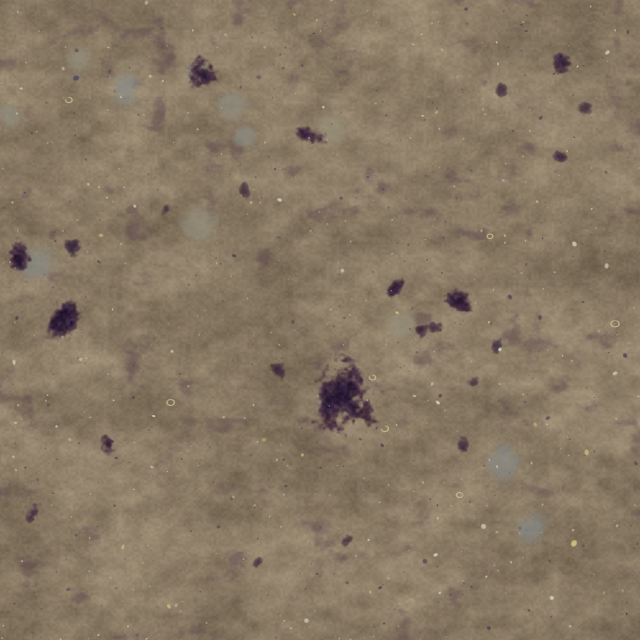
Write a Shadertoy shader that draws this texture.

```glsl
// Worn olive-brown ground with ragged violet stains, pale blue clouds and tiny grit.
// Layered value noise makes the mottling; stains, clouds and rings are scattered
// by hashed loops, and the grit by jittered grids.

float hash(vec2 p) {
    return fract(sin(dot(p, vec2(127.1, 311.7))) * 43758.5453);
}

vec2 hash2(vec2 p) {
    return vec2(hash(p), hash(p + 57.3));
}

float noise(vec2 p) {
    vec2 i = floor(p), f = fract(p);
    f = f * f * (3.0 - 2.0 * f);
    return mix(mix(hash(i), hash(i + vec2(1, 0)), f.x),
               mix(hash(i + vec2(0, 1)), hash(i + vec2(1, 1)), f.x), f.y);
}

float fbm(vec2 p) {
    float sum = 0.0, amp = 0.5;
    for (int i = 0; i < 5; i++) {
        sum += amp * noise(p);
        p = p * 2.03 + vec2(17.2, 9.4);
        amp *= 0.5;
    }
    return sum / 0.97;
}

// Coverage of one irregular grain per grid cell; only the share "keep" of cells is filled
float grit(vec2 p, float cells, float keep, float seed) {
    vec2 g = p * cells, id = floor(g) + seed;
    vec2 d = fract(g) - 0.5 - (hash2(id) - 0.5) * 0.7;
    float angle = 6.283 * hash(id + 3.1);
    d = mat2(cos(angle), -sin(angle), sin(angle), cos(angle)) * d;
    d.y *= 1.0 + 0.7 * hash(id + 8.7);
    float size = mix(0.035, 0.12, pow(hash(id + 5.9), 3.0));
    float soft = 0.02 + 0.6 * cells / iResolution.y;
    float cover = 1.0 - smoothstep(size - soft, size + soft, length(d));
    return cover * step(hash(id + 21.7), keep) * mix(0.45, 1.0, hash(id + 31.3));
}

void mainImage(out vec4 fragColor, in vec2 fragCoord) {
    vec2 p = fragCoord / iResolution.y;
    float coarse = fbm(p * vec2(9.0, 14.0));
    float fine = fbm(p * vec2(38.0, 50.0) + 40.0);
    float grain = noise(p * 250.0);

    // Mottled ground
    vec3 color = vec3(0.54, 0.48, 0.395);
    color += vec3(1.0, 0.98, 0.85) * ((coarse - 0.5) * 0.19 + (fine - 0.5) * 0.15 + (grain - 0.5) * 0.05);

    // Faint violet smudges
    float smudge = smoothstep(0.62, 0.85, fbm(p * vec2(24.0, 30.0) + 90.0));
    color = mix(color, vec3(0.36, 0.28, 0.30), 0.5 * smudge);

    // Pale blue-grey clouds
    for (int i = 0; i < 13; i++) {
        vec2 id = vec2(float(i), 4.0);
        float radius = mix(0.018, 0.034, hash(id + 6.0));
        float d = length(p - hash2(id)) / radius + (fine - 0.5) * 1.1;
        float cover = 1.0 - smoothstep(0.35, 1.15, d);
        vec3 cloud = mix(vec3(0.62, 0.59, 0.50), vec3(0.50, 0.54, 0.56), hash(id + 9.0));
        color = mix(color, cloud, 0.6 * cover);
    }

    // Ragged violet stains, from one large and dark to many small and faint
    float ragged = (fbm(p * 45.0 + 11.0) - 0.5) * 1.5 + (noise(p * 170.0) - 0.5) * 0.45;
    for (int i = 0; i < 24; i++) {
        vec2 id = vec2(float(i), 27.0);
        float radius = 0.047 * inversesqrt(float(i) + 1.0);
        vec2 d = p - hash2(id);
        float angle = 3.14 * hash(id + 2.0);
        d = mat2(cos(angle), -sin(angle), sin(angle), cos(angle)) * d;
        d.y *= mix(1.0, 1.7, hash(id + 7.0));
        float edge = length(d) / radius + ragged;
        float cover = 1.0 - smoothstep(0.65, 1.15, edge);
        float depth = 1.0 - smoothstep(0.1, 1.0, edge);
        vec3 stain = mix(vec3(0.34, 0.24, 0.28), vec3(0.15, 0.09, 0.20), depth);
        stain += (grain - 0.5) * vec3(0.09, 0.07, 0.12);
        float strength = mix(0.97, 0.6, smoothstep(0.0, 20.0, float(i)));
        color = mix(color, stain, cover * strength);
    }

    // Dark and blue-violet grit
    color = mix(color, vec3(0.29, 0.21, 0.28), 0.75 * grit(p, 31.0, 0.2, 13.0));
    color = mix(color, vec3(0.32, 0.25, 0.28), 0.6 * grit(p + 0.37, 58.0, 0.14, 71.0));
    color = mix(color, vec3(0.22, 0.19, 0.40), 0.8 * grit(p + 0.11, 23.0, 0.05, 37.0));

    // Cream and white grit
    color = mix(color, vec3(0.80, 0.79, 0.70), grit(p + 0.23, 29.0, 0.16, 5.0));
    color = mix(color, vec3(0.78, 0.75, 0.62), 0.9 * grit(p + 0.61, 53.0, 0.10, 43.0));
    color = mix(color, vec3(0.82, 0.76, 0.50), grit(p + 0.83, 19.0, 0.07, 83.0));

    // Small broken cream rings
    for (int i = 0; i < 7; i++) {
        vec2 id = vec2(float(i), 63.0);
        vec2 d = p - hash2(id);
        d.y *= 1.25;
        float radius = mix(0.004, 0.007, hash(id + 5.0));
        float band = abs(length(d) - radius);
        float soft = 0.0004 + 0.6 / iResolution.y;
        float cover = 1.0 - smoothstep(0.001 - soft, 0.001 + soft, band);
        float turn = dot(normalize(d + 1e-5), normalize(hash2(id + 8.0) - 0.5));
        cover *= smoothstep(-0.9, 0.1, turn + hash(id + 12.0));
        color = mix(color, vec3(0.80, 0.77, 0.58), 0.85 * cover);
    }

    fragColor = vec4(clamp(color, 0.0, 1.0), 1.0);
}
```
